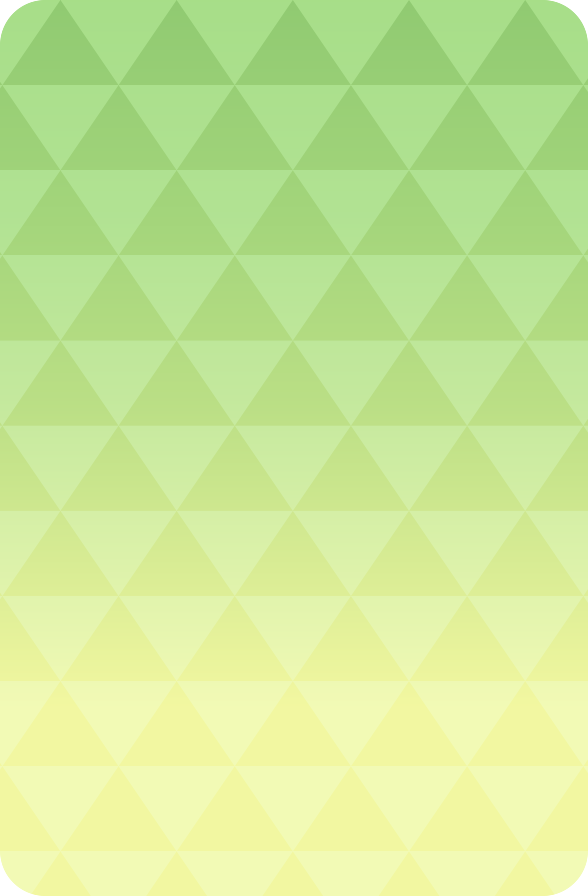
Give the GLSL for this background, as a Shadertoy shader.

```glsl
// A rounded card covered by rows of upright triangles, every other row shifted by half a column.
// Triangles and the gaps between them each follow their own green-to-yellow vertical gradient;
// one folded cell coordinate gives the distance to the nearest triangle edge.

#define COLUMN_WIDTH 0.1976
#define ROW_HEIGHT 0.1448
#define FIRST_APEX 0.1028
#define CORNER_RADIUS 0.077
#define PAPER vec3(1.0)

// Gradient through four colours, t running from the top (0) to the bottom (1)
vec3 gradient(float t, vec3 top, vec3 upper, vec3 middle, vec3 bottom) {
    vec3 c = mix(top, upper, clamp(t / 0.24, 0.0, 1.0));
    c = mix(c, middle, clamp((t - 0.24) / 0.21, 0.0, 1.0));
    return mix(c, bottom, clamp((t - 0.45) / 0.34, 0.0, 1.0));
}

// Coverage of the upright triangles; p is measured from the top left
float triangles(vec2 p, float pixel) {
    float row = floor(p.y / ROW_HEIGHT);
    float down = fract(p.y / ROW_HEIGHT);
    float column = (p.x - FIRST_APEX) / COLUMN_WIDTH - 0.5 * row;
    float fromAxis = abs(fract(column + 0.5) - 0.5);
    float slope = length(vec2(1.0 / COLUMN_WIDTH, 0.5 / ROW_HEIGHT));
    float side = (0.5 * down - fromAxis) / slope;
    float base = (1.0 - down) * ROW_HEIGHT;
    return smoothstep(-0.6 * pixel, 0.6 * pixel, side)
         * clamp(base / pixel + 0.5, 0.0, 1.0);
}

float roundedBox(vec2 p, vec2 halfSize, float radius) {
    vec2 q = abs(p) - halfSize + radius;
    return length(max(q, 0.0)) + min(max(q.x, q.y), 0.0) - radius;
}

void mainImage(out vec4 fragColor, in vec2 fragCoord) {
    // The canvas width is one unit
    float pixel = 1.0 / iResolution.x;
    vec2 size = iResolution.xy * pixel;
    vec2 p = vec2(fragCoord.x, iResolution.y - fragCoord.y) * pixel;
    float t = p.y / size.y;

    // Triangle and gap colours
    vec3 deep = gradient(t, vec3(0.565, 0.792, 0.445), vec3(0.640, 0.835, 0.482),
                            vec3(0.730, 0.873, 0.522), vec3(0.950, 0.970, 0.630));
    vec3 pale = gradient(t, vec3(0.655, 0.870, 0.535), vec3(0.695, 0.887, 0.575),
                            vec3(0.770, 0.912, 0.617), vec3(0.948, 0.980, 0.710));
    vec3 color = mix(pale, deep, triangles(p, pixel));

    // Rounded corners
    float card = roundedBox(p - 0.5 * size, 0.5 * size, CORNER_RADIUS);
    color = mix(color, PAPER, smoothstep(-0.5 * pixel, 0.5 * pixel, card));
    fragColor = vec4(color, 1.0);
}
```
